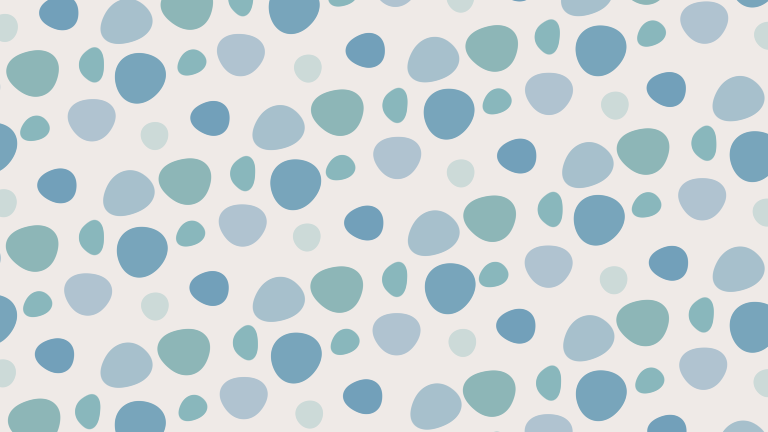
A WebGL 2 fragment shader for this pattern:

```glsl
#version 300 es
precision highp float;
// Soft rounded pebbles in blue, teal and lavender scattered on warm off-white.
// Eight pebble kinds repeat on a skewed lattice with slight random drift;
// each pebble is a tilted ellipse whose radius swells into three soft corners.

uniform vec2 u_resolution;
out vec4 fragColor;

// Lattice geometry, in units of the canvas height
const vec2 STEP_ACROSS = vec2(0.354, 0.156);
const float STEP_UP = 0.4005;
const vec2 ANCHOR = vec2(0.683, 0.576);
const float DRIFT = 0.012;

const vec3 PAPER = vec3(0.937, 0.918, 0.906);
const vec3 BLUE = vec3(0.470, 0.648, 0.733);
const vec3 DEEP_BLUE = vec3(0.447, 0.627, 0.729);
const vec3 MIST_BLUE = vec3(0.655, 0.751, 0.800);
const vec3 LAVENDER = vec3(0.690, 0.765, 0.816);
const vec3 SAGE = vec3(0.553, 0.714, 0.718);
const vec3 TEAL = vec3(0.537, 0.718, 0.737);
const vec3 PALE_MINT = vec3(0.800, 0.855, 0.847);

vec2 hash22(vec2 p) {
    vec3 q = fract(vec3(p.xyx) * vec3(0.1031, 0.1030, 0.0973));
    q += dot(q, q.yzx + 33.33);
    return fract((q.xx + q.yz) * q.zy);
}

mat2 rotation(float angle) {
    float c = cos(angle), s = sin(angle);
    return mat2(c, -s, s, c);
}

vec2 latticePoint(vec2 cell) {
    return cell.x * STEP_ACROSS + vec2(0.0, cell.y * STEP_UP);
}

vec2 latticeCell(vec2 p) {
    float column = p.x / STEP_ACROSS.x;
    return vec2(column, (p.y - column * STEP_ACROSS.y) / STEP_UP);
}

// Approximate signed distance to one pebble; corner is the angle of a swell
float pebble(vec2 p, vec2 radii, float tilt, float swell, float corner) {
    vec2 q = rotation(tilt) * p / radii;
    float angle = atan(q.y, q.x + 1e-6);
    float rim = 1.0 + swell * cos(3.0 * (angle - corner));
    return (length(q) - rim) * min(radii.x, radii.y);
}

// Distance to the closest pebble of one kind, repeated over the lattice
float scatter(vec2 p, vec2 offset, vec2 radii, float tilt, float swell, float corner) {
    vec2 local = p - ANCHOR - offset;
    vec2 home = round(latticeCell(local));
    float nearest = 1.0;
    for (int j = -1; j <= 1; j++) {
        for (int i = -1; i <= 1; i++) {
            vec2 cell = home + vec2(i, j);
            vec2 random = hash22(cell + 50.0 + offset * 97.0) - 0.5;
            vec2 centre = latticePoint(cell) + DRIFT * random;
            float turn = tilt + 0.16 * random.x;
            nearest = min(nearest, pebble(local - centre, radii, turn, swell, corner));
        }
    }
    return nearest;
}

vec3 paint(vec3 base, vec3 ink, float dist, float pixel) {
    return mix(base, ink, smoothstep(0.6 * pixel, -0.6 * pixel, dist));
}

void main() {
    vec2 p = gl_FragCoord.xy / u_resolution.y;
    float pixel = 1.0 / u_resolution.y;
    vec3 colour = PAPER;

    // Large pebbles: offset, radii, tilt, swell, corner angle
    float blue = scatter(p, vec2(0.0), vec2(0.0605, 0.057), 0.8, 0.035, -0.45);
    float mist = scatter(p, vec2(-0.035, 0.132), vec2(0.0615, 0.050), 0.45, 0.05, 1.35);
    float sage = scatter(p, vec2(0.102, 0.162), vec2(0.0605, 0.0535), 0.05, 0.055, 0.75);
    float lavender = scatter(p, vec2(0.234, 0.058), vec2(0.055, 0.049), 0.0, 0.05, 0.52);
    colour = paint(colour, BLUE, blue, pixel);
    colour = paint(colour, MIST_BLUE, mist, pixel);
    colour = paint(colour, SAGE, sage, pixel);
    colour = paint(colour, LAVENDER, lavender, pixel);

    // Small pebbles
    float deep = scatter(p, vec2(0.159, -0.092), vec2(0.0455, 0.040), -0.05, 0.05, 1.05);
    float mint = scatter(p, vec2(0.032, -0.130), vec2(0.032, 0.0325), 0.0, 0.025, 0.7);
    float teal = scatter(p, vec2(0.111, 0.035), vec2(0.035, 0.028), 0.5, 0.05, 1.25);
    float oval = scatter(p, vec2(0.235, 0.181), vec2(0.029, 0.040), -0.05, 0.07, 1.05);
    colour = paint(colour, DEEP_BLUE, deep, pixel);
    colour = paint(colour, PALE_MINT, mint, pixel);
    colour = paint(colour, TEAL, teal, pixel);
    colour = paint(colour, TEAL, oval, pixel);

    fragColor = vec4(colour, 1.0);
}
```
